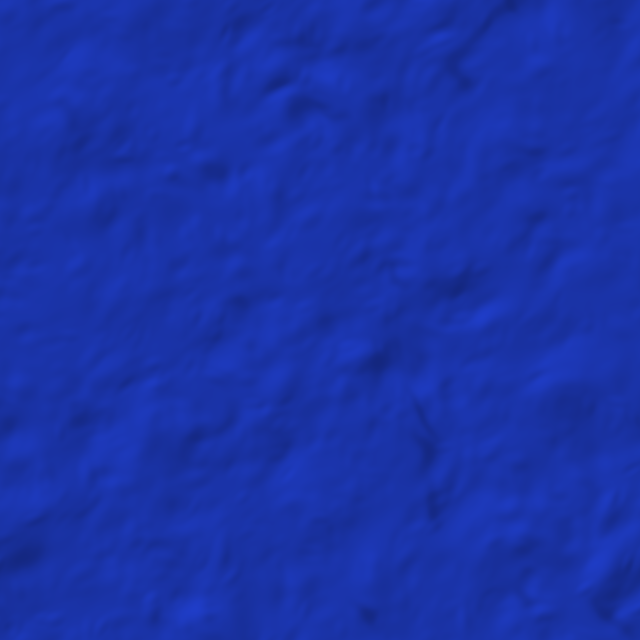
Reproduce this texture procedurally as a Shadertoy shader.

```glsl
// Blue painted plaster with soft uneven relief, lit from the upper left.

vec3 hash3(vec2 cell) {
    vec3 h = fract(cell.xyx * vec3(0.1031, 0.1030, 0.0973));
    h += dot(h, h.yxz + 33.33);
    return fract((h.xxy + h.yzz) * h.zyx);
}

// Slope towards the light of one rounded bump or dent per cell
float bumpLight(vec2 p, float seed) {
    const vec2 toLight = vec2(-0.6, 0.8);
    vec2 cell = floor(p);
    float light = 0.0;
    for (int j = -1; j <= 1; j++)
    for (int i = -1; i <= 1; i++) {
        vec2 id = cell + vec2(i, j);
        vec3 rnd = hash3(id + seed);
        vec3 form = hash3(id + seed + 57.0);
        float angle = 0.9 + 2.0 * (form.x - 0.5);
        float c = cos(angle), s = sin(angle);
        mat2 turn = mat2(c, -s, s, c);
        vec2 stretch = vec2(1.0, 1.15 + 0.6 * form.y);
        vec2 q = stretch * (turn * (p - id - rnd.xy));
        float falloff = max(1.0 - dot(q, q), 0.0);
        float height = 2.0 * rnd.z - 1.0;
        height *= abs(height);
        light += 8.0 * height * falloff * falloff * falloff
               * dot(q, stretch * (turn * toLight));
    }
    return light;
}

// Layered sines that bend the bumps out of their oval shape
vec2 warp(vec2 p) {
    return 0.008 * sin(p.yx * vec2(17.0, 21.0) + 1.5 * sin(p * 9.0))
         + 0.002 * sin(p.yx * vec2(53.0, 47.0) + 1.5 * sin(p * 31.0 + 1.0));
}

// Short, thin, tapering dark creases
float creases(vec2 p) {
    float dark = 0.0;
    for (int k = 0; k < 14; k++) {
        vec3 rnd = hash3(vec2(float(k) * 7.0 + 3.0, 19.0));
        vec3 form = hash3(vec2(float(k) * 5.0 + 2.0, 83.0));
        float angle = form.x < 0.5 ? -1.3 + 0.5 * form.y : 0.9 * form.y - 0.2;
        vec2 along = vec2(cos(angle), sin(angle));
        vec2 q = p - rnd.xy;
        float t = dot(q, along) / (0.03 + 0.07 * form.z * form.z);
        float side = dot(q, vec2(-along.y, along.x)) + 0.004 * sin(4.0 * t + 6.0 * rnd.z);
        float taper = max(1.0 - t * t, 0.0);
        float width = 0.008 + 0.005 * rnd.z;
        dark += taper * taper * exp(-side * side / (width * width));
    }
    return dark;
}

void mainImage(out vec4 fragColor, in vec2 fragCoord) {
    vec2 uv = fragCoord / iResolution.y;
    vec2 p = uv + warp(uv);

    // Broad swells, lumps and fine grain
    float relief = 0.42 * bumpLight(p * 4.5, 11.0)
                 + 0.56 * bumpLight(p * 9.0, 131.0)
                 + 0.56 * bumpLight(p * 15.0, 271.0)
                 + 0.42 * bumpLight(p * 24.0, 419.0)
                 + 0.24 * bumpLight(p * 38.0, 613.0);

    // Some patches are smoother than others
    float rough = 1.0 + 0.3 * sin(uv.x * 7.0 + 2.0 * sin(uv.y * 5.0)) * sin(uv.y * 8.0 + 1.0);
    float shade = 0.078 * relief * rough - 0.13 * creases(p);

    // Deepen the hollows, then limit the extremes
    shade -= 0.5 * max(-shade - 0.08, 0.0);
    shade = 0.28 * tanh(shade / 0.28);

    vec3 blue = vec3(0.102, 0.200, 0.656);
    fragColor = vec4(blue * (1.0 + shade), 1.0);
}
```
